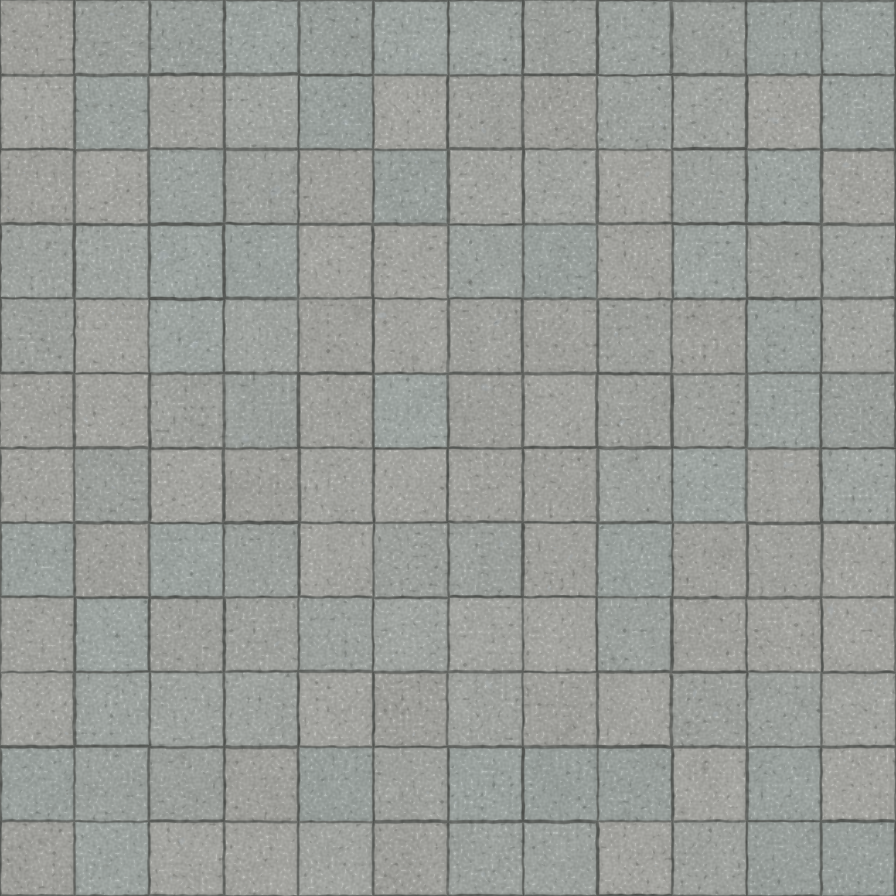
Reproduce this texture procedurally as a WebGL 2 fragment shader.

```glsl
#version 300 es
precision highp float;
// Square grey concrete paving slabs with thin dark joints, grain, pits and faint stains.

#define TILES 12.0          // slabs across and down
#define JOINT 0.019         // half width of a joint, in slabs
#define JOINT_SHIFT 0.016   // how far a joint may sit off the grid
#define JOINT_WOBBLE 0.014  // raggedness along a joint
#define TONE 0.022          // brightness change between slabs
#define GRAIN 0.065         // strength of the fine grain
#define MOTTLE 0.022        // strength of the cloudy mottling
#define STAINS 5            // marks per slab

uniform vec2 u_resolution;
out vec4 outColor;

const vec3 WARM_GREY = vec3(0.628, 0.630, 0.612);
const vec3 COOL_GREY = vec3(0.600, 0.628, 0.615);
const vec3 JOINT_GREY = vec3(0.335, 0.345, 0.332);
const vec3 STAIN_GREY = vec3(0.440, 0.440, 0.420);
const vec3 SCUFF_GREY = vec3(0.680, 0.710, 0.730);

vec3 hash3(vec2 p) {
    vec3 q = fract(p.xyx * vec3(0.1031, 0.1030, 0.0973));
    q += dot(q, q.yxz + 33.33);
    return fract((q.xxy + q.yzz) * q.zyx);
}

vec2 gradientAt(vec2 cell, float period) {
    float angle = 6.2832 * hash3(mod(cell, period) + period).x;
    return vec2(cos(angle), sin(angle));
}

// Gradient noise that wraps after a whole number of cells.
float gradientNoise(vec2 p, float period) {
    vec2 i = floor(p), f = p - i;
    vec2 u = f * f * f * (f * (f * 6.0 - 15.0) + 10.0);
    vec2 e = vec2(0.0, 1.0);
    float a = dot(gradientAt(i, period), f);
    float b = dot(gradientAt(i + e.yx, period), f - e.yx);
    float c = dot(gradientAt(i + e.xy, period), f - e.xy);
    float d = dot(gradientAt(i + e.yy, period), f - e.yy);
    return mix(mix(a, b, u.x), mix(c, d, u.x), u.y);
}

// Coverage of the joints crossing one axis; each slab-long piece differs.
float jointMask(float across, float along, float seed, float pixel) {
    float line = round(across);
    vec2 id = mod(vec2(line, floor(along)), TILES);
    vec3 rnd = hash3(id + seed);
    float wobble = gradientNoise(vec2(along * 7.0, id.x * 5.0 + seed + 0.5), TILES * 7.0);
    float dist = abs(across - line - (rnd.x - 0.5) * JOINT_SHIFT - wobble * JOINT_WOBBLE);
    float halfWidth = JOINT * mix(0.75, 1.25, rnd.y);
    float soft = max(0.7 * pixel, 0.013);
    float depth = mix(0.72, 1.0, rnd.z) + 0.25 * wobble;
    return depth * (1.0 - smoothstep(halfWidth - soft, halfWidth + soft, dist));
}

// Small pits, smudges and pale scuffs scattered over one slab.
vec3 addStains(vec3 color, vec2 local, vec2 id, float warp, float pixel) {
    for (int k = 0; k < STAINS; k++) {
        vec2 key = id + 17.0 * float(k + 1);
        vec3 place = hash3(key), look = hash3(key + 131.0);
        vec2 d = local - mix(vec2(0.1), vec2(0.9), place.xy);
        float turn = 6.2832 * place.z;
        d = mat2(cos(turn), -sin(turn), sin(turn), cos(turn)) * d;
        d.y *= mix(1.0, 2.2, look.y);
        float size = mix(0.012, 0.085, look.x * look.x * look.x);
        float dist = length(d) + warp * size;
        float mark = 1.0 - smoothstep(0.3 * size, size + pixel, dist);
        bool pale = look.z > 0.86;
        float strength = pale ? 0.4 : mix(0.5, 0.18, look.x) * look.z;
        color = mix(color, pale ? SCUFF_GREY : STAIN_GREY, mark * strength);
    }
    return color;
}

void main() {
    vec2 uv = gl_FragCoord.xy / u_resolution;
    vec2 p = uv * TILES;
    vec2 id = mod(floor(p), TILES), local = fract(p);
    float pixel = TILES / min(u_resolution.x, u_resolution.y);

    // Noise layers, from cloudy to fine
    float cloud = gradientNoise(uv * 30.0, 30.0) + 0.6 * gradientNoise(uv * 71.0, 71.0);
    float coarse = gradientNoise(uv * 157.0, 157.0);
    float fine = gradientNoise(uv * 263.0, 263.0);

    // Slab tone, mottling and marks
    vec3 rnd = hash3(id + 53.0);
    vec3 color = mix(WARM_GREY, COOL_GREY, smoothstep(0.3, 1.0, rnd.x));
    color += TONE * (rnd.y - 0.5) + MOTTLE * cloud;
    color = addStains(color, local, id, 1.4 * cloud + coarse, pixel);

    // Grain with pale flecks and dark pores
    color += GRAIN * (0.7 * coarse + fine);
    color += 0.07 * smoothstep(0.30, 0.55, fine);
    color -= 0.08 * smoothstep(0.34, 0.58, -coarse);

    // Joints, with a faint shade on the slab edges
    vec2 edge = 0.5 - abs(local - 0.5);
    color -= 0.02 * (1.0 - smoothstep(0.02, 0.07, min(edge.x, edge.y)));
    float joint = max(jointMask(p.x, p.y, 3.0, pixel), jointMask(p.y, p.x, 29.0, pixel));
    vec3 jointColor = JOINT_GREY + 0.08 * coarse;
    color = mix(color, jointColor, clamp(joint, 0.0, 1.0));

    outColor = vec4(color, 1.0);
}
```
